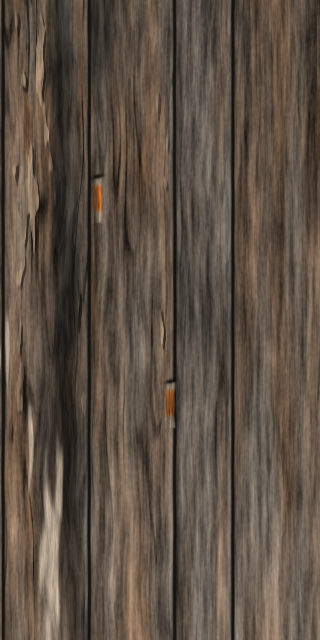
Write a WebGL 2 fragment shader that draws this texture.

```glsl
#version 300 es
precision highp float;
// Four weathered vertical boards split by dark seams. Stretched gradient noise
// makes the grain, cracks and peeling splinters; soft masks place the stains,
// bleached streaks and two small orange chips beside the seams.
uniform vec2 u_resolution;
out vec4 fragColor;

vec2 gradientAt(vec2 cell) {
  vec3 h = fract(cell.xyx * vec3(0.1031, 0.1030, 0.0973));
  h += dot(h, h.yzx + 33.33);
  float angle = 6.2832 * fract((h.x + h.y) * h.z);
  return vec2(cos(angle), sin(angle));
}

// Gradient noise, roughly -1 to 1
float noise(vec2 p) {
  vec2 i = floor(p), f = p - i;
  vec2 u = f * f * f * (f * (f * 6.0 - 15.0) + 10.0);
  vec2 e = vec2(1, 0);
  float low = mix(dot(gradientAt(i), f), dot(gradientAt(i + e), f - e), u.x);
  float high = mix(dot(gradientAt(i + e.yx), f - e.yx), dot(gradientAt(i + 1.0), f - 1.0), u.x);
  return 1.4 * mix(low, high, u.y);
}

float fbm(vec2 p) {
  float sum = 0.0, amp = 0.55;
  for (int i = 0; i < 4; i++) {
    sum += amp * noise(p);
    p = p * 2.03 + vec2(17.3, 5.7);
    amp *= 0.55;
  }
  return sum;
}

// Soft elliptical mask
float blob(vec2 p, vec2 center, vec2 size) {
  vec2 d = (p - center) / size;
  return exp(-dot(d, d));
}

// Ragged vertical splinters; a larger bias covers more wood
float splinters(vec2 p, float bias) {
  float n = noise(p * vec2(32, 3.2)) + 0.5 * noise(p * vec2(70, 11) + 9.0);
  return smoothstep(0.25, 0.42, n + bias);
}

void main() {
  vec2 p = gl_FragCoord.xy / u_resolution * vec2(1, 2);
  float pixel = 1.0 / u_resolution.x;

  // Boards: uneven widths, slightly wavering seams
  float edges[4] = float[4](0.010, 0.279, 0.546, 0.728);
  float board = 0.0, seam = 1.0;
  for (int i = 0; i < 4; i++) {
    float d = p.x - edges[i] - 0.0018 * noise(vec2(float(i) * 7.3, p.y * 5.0));
    board += step(0.0, d);
    if (abs(d) < abs(seam)) seam = d;
  }
  float first = 1.0 - smoothstep(0.27, 0.285, p.x);
  float second = step(1.5, board) * step(board, 2.5);
  float third = step(2.5, board) * step(board, 3.5);
  float fourth = step(3.5, board);
  float rough = first + 0.6 * second;

  // Grain, bent a little more on the rough boards
  vec2 q = p + vec2(board * 3.7, board * 11.3);
  q.x += (0.004 + 0.007 * rough) * noise(q * vec2(10, 3.5));
  float broad = fbm(q * vec2(9, 0.9));
  float streak = fbm(q * vec2(38, 1.6));
  float fine = fbm(q * vec2(64, 7));
  float pits = noise(q * vec2(95, 60));
  float tone = 0.405 + 0.20 * broad + 0.25 * streak + 0.17 * fine + 0.035 * pits;
  tone += 0.05 * (0.9 - p.y) * (0.4 + fourth) - 0.02 * third;

  // Cracks along the grain
  float crack = 1.0 - smoothstep(0.02, 0.13, abs(noise(q * vec2(24, 1.7) + 4.0)));
  crack *= smoothstep(-0.1, 0.35, noise(q * vec2(13, 2.3) + 31.0));
  tone -= crack * (0.07 + 0.13 * rough);

  // Dark weather stains with frayed sides
  float fray = 0.022 * noise(q * vec2(20, 4)) + 0.015 * noise(p.yy * vec2(3, 1));
  vec2 s = p + vec2(fray, 0);
  float stain = 0.95 * blob(s, vec2(0.205, 1.15), vec2(0.047, 0.55));
  stain += 0.8 * blob(s, vec2(0.19, 0.55), vec2(0.055, 0.35));
  stain += 0.5 * blob(s, vec2(0.235, 0.1), vec2(0.035, 0.4));
  stain += 0.7 * blob(s, vec2(0.185, 1.9), vec2(0.03, 0.35));
  stain *= first;
  stain += second * 0.75 * blob(s, vec2(0.32, 1.9), vec2(0.055, 0.24));
  stain += fourth * 0.5 * blob(s, vec2(0.97, 1.4), vec2(0.04, 0.12));
  stain += third * 0.3 * blob(s, vec2(0.63, 1.0), vec2(0.08, 0.2));
  stain = clamp(stain, 0.0, 0.92);
  tone = mix(tone, 0.13 + 0.12 * fine + 0.06 * streak, stain);

  // Grey to brown colouring, with rusty streaks
  float warmth = 0.35 + 0.3 * first + 0.15 * second - 0.25 * third + 0.3 * fourth * smoothstep(0.2, 1.4, p.y);
  warmth = clamp(warmth + 0.7 * noise(q * vec2(17, 1.3) + 50.0) - 0.6 * stain, 0.0, 1.0);
  vec3 color = max(tone, 0.06) * mix(vec3(1, 0.92, 0.84), vec3(1.06, 0.84, 0.66), warmth);
  float rust = smoothstep(0.2, 0.7, noise(q * vec2(30, 2.6) + 80.0)) * smoothstep(0.4, 1.8, p.y);
  color = mix(color, vec3(0.47, 0.31, 0.18) * (0.9 + 0.9 * fine), rust * (0.5 * rough + 0.12) * (1.0 - stain));

  // Peeling pale splinters and their shadows
  float peel = 0.9 * blob(p, vec2(0.11, 1.65), vec2(0.06, 0.5)) + 0.45 * blob(p, vec2(0.05, 1.0), vec2(0.05, 0.7));
  peel += 0.6 * blob(p, vec2(0.255, 1.1), vec2(0.014, 0.5));
  peel = peel * first + second * 0.65 * blob(p, vec2(0.515, 1.3), vec2(0.035, 0.7));
  float flake = splinters(q, peel - 0.65) * min(1.0, peel * 2.0);
  float shadow = splinters(q + vec2(-0.007, 0.012), peel - 0.65) * min(1.0, peel * 2.0);
  color *= 1.0 - 0.5 * shadow * (1.0 - flake);
  color = mix(color, vec3(0.60, 0.51, 0.42) * (1.0 + 0.55 * fine + 0.35 * streak), 0.8 * flake);

  // Bleached streaks low on the first board
  float bleach = blob(s, vec2(0.165, 0.25), vec2(0.026, 0.38)) + 0.8 * blob(s, vec2(0.085, 0.58), vec2(0.014, 0.16));
  bleach = first * (bleach + 0.9 * blob(s, vec2(0.022, 0.95), vec2(0.01, 0.13)));
  bleach = smoothstep(0.3, 0.75, bleach + 0.45 * noise(q * vec2(42, 4) + 12.0));
  color = mix(color, vec3(0.76, 0.69, 0.61) * (1.0 + 0.4 * fine), 0.85 * bleach);

  // Seams: worn rim, soft shade, dark gap
  float gap = abs(seam);
  color *= 1.0 - 0.45 * exp(-gap / 0.009);
  color += 0.07 * blob(vec2(seam, 0), vec2(-0.011, 0), vec2(0.004, 1));
  color = mix(vec3(0.075, 0.075, 0.07), color, smoothstep(0.0045 - pixel, 0.0045 + pixel, gap));

  // Chipped pockets with orange wood and a dark notch on top
  for (int i = 0; i < 2; i++) {
    vec2 c = p - (i == 0 ? vec2(0.305, 1.375) : vec2(0.532, 0.735));
    c.x += 0.004 * noise(vec2(p.y * 22.0, float(i)));
    vec2 d = abs(c) - vec2(0.012, 0.07);
    float chip = 1.0 - smoothstep(-0.003, 0.003 + pixel, max(d.x, d.y));
    float orange = smoothstep(-0.05, -0.02, c.y) * (1.0 - smoothstep(0.035, 0.055, c.y));
    vec3 wood = mix(vec3(0.58, 0.52, 0.43), vec3(0.64, 0.34, 0.13), orange);
    color = mix(color, wood * (0.9 + 0.9 * fine + 0.3 * streak), 0.85 * chip);
    float notch = blob(c, vec2(0.0, 0.073 + 0.2 * c.x), vec2(0.018, 0.007));
    color *= 1.0 - 0.85 * notch;
  }
  fragColor = vec4(clamp(color, 0.0, 1.0), 1);
}
```
